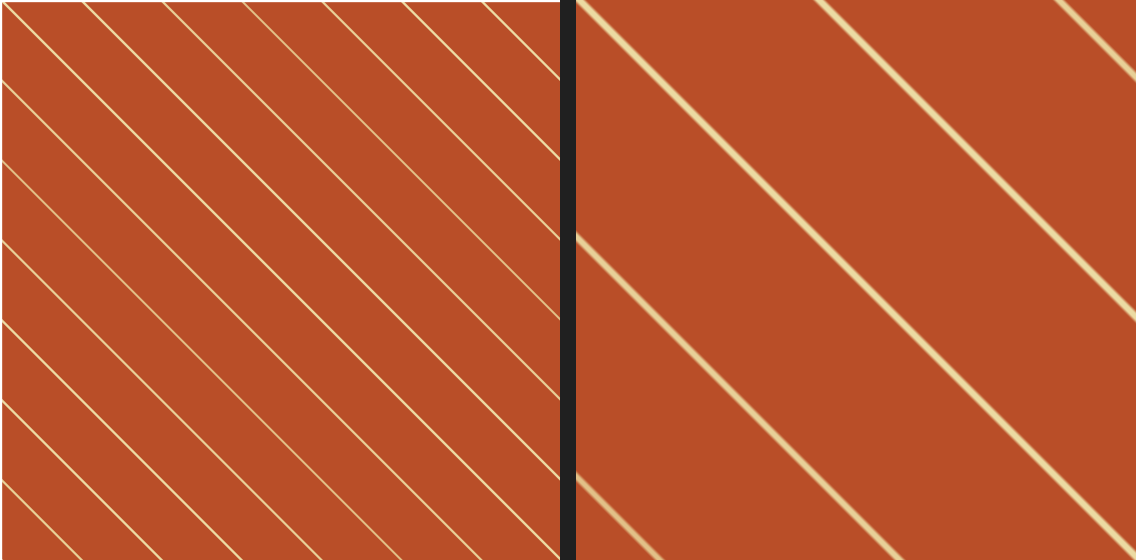
Left, the full canvas; right, a detail of the centre.
Reproduce this pattern procedurally as a three.js fragment shader.

```glsl
// Thin cream diagonal pinstripes on terracotta, with a narrow white margin at left and top.
#define GROUND vec3(0.727, 0.306, 0.157)
#define CREAM vec3(0.925, 0.860, 0.640)
#define TAN vec3(0.885, 0.755, 0.530)
#define MARGIN_COLOR vec3(1.0)
#define SPACING 0.1427
#define OFFSET 0.0020
#define LINE_WIDTH 0.0042
#define MARGIN 0.0039
#define SOFTNESS 0.0012
#define FADE_CYCLE 5.0

varying vec2 vUv;

// Soft coverage of a shape from its signed distance (negative inside).
float coverage(float dist) {
  return 1.0 - smoothstep(-SOFTNESS, SOFTNESS, dist);
}

void main() {
  // Stripe index and distance, measured from the falling diagonal.
  float along = (vUv.x + vUv.y - 1.0 - OFFSET) / SPACING;
  float index = floor(along + 0.5);
  float dist = abs(along - index) * SPACING * inversesqrt(2.0);

  // Every fifth stripe is slightly thinner and more tan.
  float fade = 0.5 + 0.5 * cos(6.28318 * (index - 3.0) / FADE_CYCLE);
  fade *= fade;
  float halfWidth = 0.5 * LINE_WIDTH * (1.0 - 0.15 * fade);
  vec3 stripe = mix(CREAM, TAN, fade);
  vec3 color = mix(GROUND, stripe, coverage(dist - halfWidth));

  // White margin along the left and top edges.
  float edge = min(vUv.x, 1.0 - vUv.y);
  color = mix(color, MARGIN_COLOR, coverage(edge - MARGIN));

  gl_FragColor = vec4(color, 1.0);
}
```
